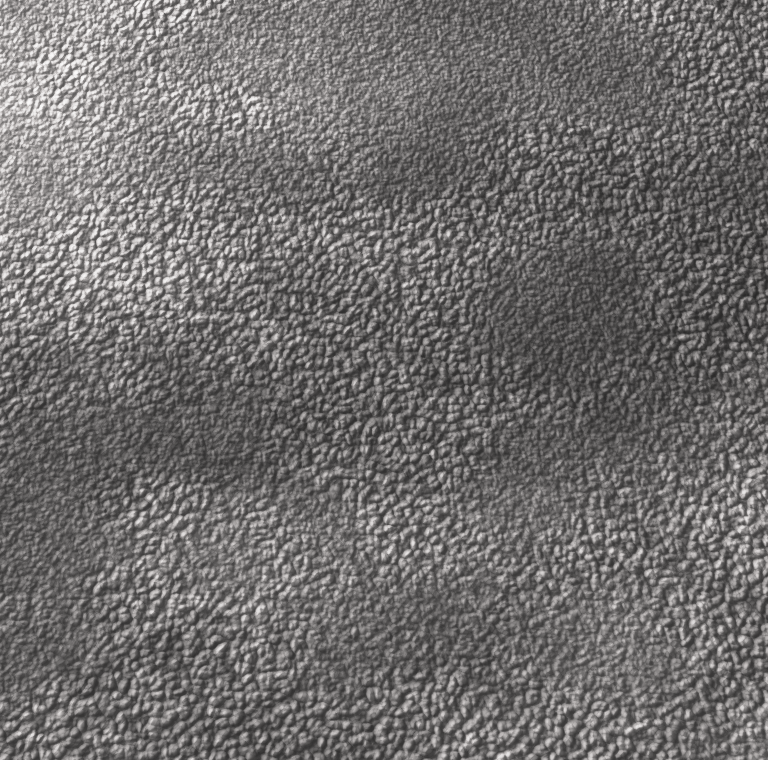
Give the GLSL for this texture, as a WebGL 1 fragment shader.

```glsl
precision highp float;

// Grey gravel seen at a slant, lit from the upper left. Two layers of scattered
// elliptical domes form a height field; its slope towards the light gives the
// shading, and broad noise adds patches of finer grit and uneven exposure.

uniform vec2 u_resolution;

const vec3 STONE = vec3(0.430, 0.421, 0.419);
const vec2 LIGHT_DIR = vec2(-0.80, 0.60);
const float GRAIN_ANGLE = 0.95;
const float SLOPE_STEP = 0.17;

vec2 hash2(vec2 p) {
  vec3 q = fract(p.xyx * vec3(0.1031, 0.1030, 0.0973));
  q += dot(q, q.yzx + 33.33);
  return fract((q.xx + q.yz) * q.zy);
}

float valueNoise(vec2 p) {
  vec2 cell = floor(p);
  vec2 f = fract(p);
  f = f * f * (3.0 - 2.0 * f);
  float low = mix(hash2(cell).x, hash2(cell + vec2(1.0, 0.0)).x, f.x);
  float high = mix(hash2(cell + vec2(0.0, 1.0)).x, hash2(cell + 1.0).x, f.x);
  return mix(low, high, f.y);
}

float cloud(vec2 p) {
  return 0.55 * valueNoise(p) + 0.30 * valueNoise(p * 2.1 + 7.3)
       + 0.15 * valueNoise(p * 4.3 + 19.1);
}

float blob(vec2 p, vec2 center, vec2 radius) {
  vec2 q = (p - center) / radius;
  return exp(-dot(q, q));
}

// Grains shrink with distance: cells per unit grow up the canvas.
vec2 groundPlane(vec2 p) {
  return vec2((p.x - 0.5) * (75.0 + 30.0 * p.y) + 80.0,
              75.0 * p.y + 15.0 * p.y * p.y + 10.0);
}

// Height (x) and tone (y) of the topmost grain, one grain per unit cell.
vec2 grainLayer(vec2 p) {
  vec2 cell = floor(p);
  vec2 top = vec2(0.0, 0.4);
  for (int j = -1; j <= 1; j++) {
    for (int i = -1; i <= 1; i++) {
      vec2 id = cell + vec2(float(i), float(j));
      vec2 shape = hash2(id + 31.7);
      vec2 look = hash2(id + 73.1);
      float angle = GRAIN_ANGLE + (look.x - 0.5) * 2.0;
      vec2 axis = vec2(cos(angle), sin(angle));
      vec2 offset = p - id - hash2(id);
      vec2 q = vec2(dot(offset, axis), dot(offset, vec2(-axis.y, axis.x)));
      q /= mix(vec2(0.50, 0.34), vec2(0.80, 0.55), shape);
      float height = 1.0 - dot(q, q) + 0.6 * look.y;
      if (height > top.x) top = vec2(height, fract(look.x * 7.0 + shape.y));
    }
  }
  return top;
}

// Coarse stones over fine grit; fineness flattens the stones.
vec2 gravel(vec2 p, float fineness) {
  vec2 stones = grainLayer(p);
  vec2 grit = grainLayer(p * 1.9 + 41.0);
  float height = stones.x * mix(1.0, 0.40, fineness) + 0.35 * grit.x;
  return vec2(height, mix(stones.y, grit.y, 0.25 + 0.5 * fineness));
}

// Broad light and shade, as a logarithm of brightness.
float exposure(vec2 p, float fineness) {
  float glow = 0.50 * blob(p, vec2(0.02, 0.86), vec2(0.34, 0.30));
  float hollow = 0.24 * blob(p, vec2(0.45, 0.49 + 0.15 * (p.x - 0.45)), vec2(0.75, 0.14));
  float ridge = 0.18 * blob(p, vec2(0.60, 0.28), vec2(0.50, 0.10));
  float mottle = 0.50 * (cloud(p * vec2(5.0, 8.0) + 3.0) - 0.5);
  return glow - hollow + ridge + mottle - 0.08 * fineness;
}

void main() {
  vec2 p = gl_FragCoord.xy / u_resolution.x;
  vec2 ground = groundPlane(p);
  float fineness = smoothstep(0.48, 0.74, cloud(p * vec2(4.0, 6.5) + 11.0));

  // Slope towards the light, softly limited
  vec2 lit = gravel(ground + LIGHT_DIR * SLOPE_STEP, fineness);
  vec2 shaded = gravel(ground - LIGHT_DIR * SLOPE_STEP, fineness);
  float slope = 1.1 * (shaded.x - lit.x);
  float relief = slope / sqrt(1.0 + slope * slope);

  // Dark crevices and varied stones
  vec2 surface = 0.5 * (lit + shaded);
  float crevice = 0.32 * (surface.x - mix(0.88, 0.50, fineness));
  float tone = 0.36 * (surface.y - 0.5);

  float stops = 0.66 * relief + crevice + tone + exposure(p, fineness);
  vec3 color = STONE * exp(stops);
  color = mix(color, 1.0 - 0.25 * exp(-4.0 * (color - 0.75)), step(0.75, color));
  gl_FragColor = vec4(color, 1.0);
}
```
